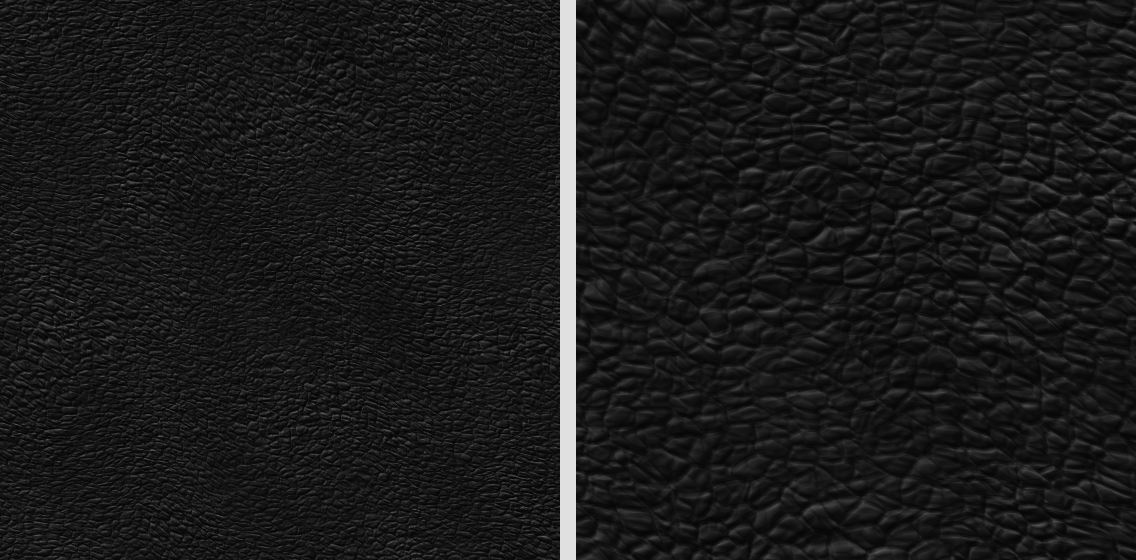
Left: the whole. Right: its middle third, enlarged.
Reproduce this texture procedurally as a WebGL 1 fragment shader.

```glsl
precision highp float;
// Black full-grain leather: fine crinkled grains, thin creases and a faint sheen.

uniform vec2 u_resolution;

const vec2 GRAIN_COUNT = vec2(53.0, 92.0);  // grains across and up the canvas
const vec2 LIGHT_STEP = vec2(-0.09, 0.27);  // towards the light, in grain units
const float MID_TONE = 0.083;
const float CONTRAST = 0.48;

// Random vector with components from -1 to 1
vec2 hash2(vec2 cell) {
  vec2 q = vec2(dot(cell, vec2(127.1, 311.7)), dot(cell, vec2(269.5, 183.3)));
  return 2.0 * fract(sin(q) * 43758.55) - 1.0;
}

float gradientNoise(vec2 p) {
  vec2 cell = floor(p);
  vec2 f = fract(p);
  vec2 blend = f * f * f * (f * (f * 6.0 - 15.0) + 10.0);
  float a = dot(hash2(cell), f);
  float b = dot(hash2(cell + vec2(1.0, 0.0)), f - vec2(1.0, 0.0));
  float c = dot(hash2(cell + vec2(0.0, 1.0)), f - vec2(0.0, 1.0));
  float d = dot(hash2(cell + 1.0), f - 1.0);
  return mix(mix(a, b, blend.x), mix(c, d, blend.x), blend.y);
}

// Rounded cell: 0 in the creases, 1 on top of a grain
float pebble(vec2 p, float bevel) {
  vec2 cell = floor(p);
  vec2 f = fract(p);
  float nearest = 8.0;
  float second = 8.0;
  for (int y = -1; y <= 1; y++) {
    for (int x = -1; x <= 1; x++) {
      vec2 offset = vec2(float(x), float(y));
      vec2 site = offset + 0.5 + 0.48 * hash2(cell + offset);
      float d = length(site - f);
      second = min(second, max(nearest, d));
      nearest = min(nearest, d);
    }
  }
  float gap = second - nearest;
  return 1.0 - exp(-gap / bevel);
}

// Long thin fold running through many grains: 0 in the fold, 1 away from it
float fold(vec2 p, float width) {
  return 1.0 - exp(-abs(gradientNoise(p)) / width);
}

// Uneven grains crossed by folds and crinkled by smaller grains
float leatherHeight(vec2 p) {
  vec2 wobble = vec2(gradientNoise(p * 0.9 + 3.3), gradientNoise(p * 0.9 + 47.1));
  vec2 q = p + 0.4 * wobble;
  float coarse = pebble(q, 0.3);
  float fine = pebble(q * vec2(1.5, 1.6) + 17.3, 0.32);
  float folds = fold(q * vec2(0.42, 0.55) + 9.4, 0.09);
  float bumps = gradientNoise(p * 0.7 + 5.1);
  return 0.8 * coarse + 0.4 * fine + 0.45 * folds + 0.7 * bumps;
}

// Bends the hide so that the grain changes direction and size
vec2 stretchHide(vec2 uv) {
  vec2 broad = vec2(gradientNoise(uv * 2.6 + 3.7), gradientNoise(uv * 3.1 + 21.4));
  vec2 local = vec2(gradientNoise(uv * 13.0 + 8.2), gradientNoise(uv * 14.0 + 31.9));
  vec2 sheared = uv + vec2(0.0, 0.14 * uv.x);
  return sheared + vec2(0.05, 0.085) * broad + vec2(0.012, 0.011) * local;
}

// Broad sheen with diagonal stretch marks
float sheen(vec2 uv) {
  vec2 along = vec2(uv.x * 0.5 - uv.y * 0.86, uv.x * 0.86 + uv.y * 0.5);
  float patches = gradientNoise(uv * 3.4 + 11.0);
  float streaks = gradientNoise(along * vec2(4.0, 13.0) + 2.6);
  return 0.4 * patches + 0.42 * streaks;
}

void main() {
  vec2 uv = gl_FragCoord.xy / min(u_resolution.x, u_resolution.y);
  vec2 p = stretchHide(uv) * GRAIN_COUNT;

  // Relief lit from above, flatter in some patches
  float height = leatherHeight(p);
  float slope = height - leatherHeight(p + LIGHT_STEP);
  float relief = 3.2 + 2.2 * gradientNoise(uv * 6.0 + 40.0);

  // Shaded creases, sheen and tiny pores
  float light = slope * relief + 0.5 * (height - 1.05);
  light += sheen(uv) + 0.5 * gradientNoise(uv * 190.0);
  light /= sqrt(1.0 + 0.06 * light * light);

  float tone = MID_TONE * exp(CONTRAST * light);
  gl_FragColor = vec4(vec3(tone), 1.0);
}
```
